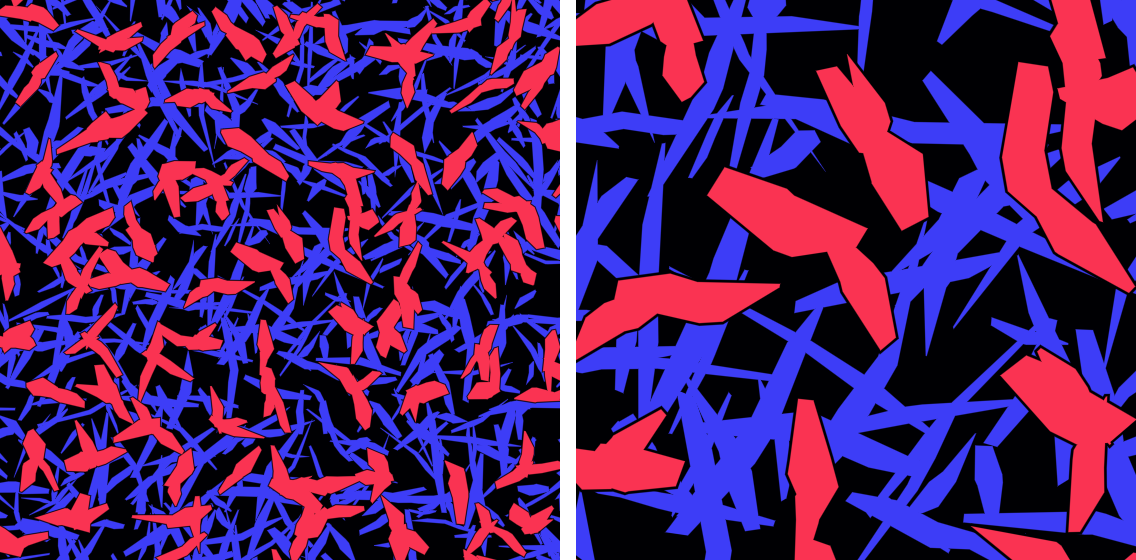
Left, the full canvas; right, a detail of the centre.
Reproduce this pattern procedurally as a Shadertoy shader.

```glsl
#define SLIVER_GRID 10.0
#define SLIVERS_PER_CELL 5
#define SLIVER_LENGTH vec2(0.022, 0.100)
#define SLIVER_WIDTH vec2(0.005, 0.014)
#define SHARD_GRID 9.0
#define SHARD_LENGTH vec2(0.026, 0.052)
#define SHARD_WIDTH vec2(0.011, 0.025)
#define OUTLINE 0.0016
#define BLACK vec3(0.0, 0.0, 0.01)
#define BLUE vec3(0.24, 0.24, 0.97)
#define RED vec3(0.98, 0.20, 0.32)

const float TAU = 6.28318;

vec4 hash4(vec3 p) {
    vec4 q = fract(p.xyzx * vec4(0.1031, 0.1030, 0.0973, 0.1099));
    q += dot(q, q.wzxy + 33.33);
    return fract((q.xxyz + q.yzzw) * q.zywx);
}

vec2 rotate(vec2 p, float angle) {
    float c = cos(angle), s = sin(angle);
    return vec2(c * p.x + s * p.y, c * p.y - s * p.x);
}

// Signed distance to the line a-b, positive above it
float edge(vec2 p, vec2 a, vec2 b) {
    return dot(p - a, normalize(vec2(a.y - b.y, b.x - a.x)));
}

// Angular blade along x: one knee per side, cut ends, a slight kink
float blade(vec2 p, float halfLength, float halfWidth, vec4 rnd) {
    p.y += (rnd.x - 0.5) * 0.4 * (abs(p.x) - 0.4 * halfLength);
    float knee = halfLength * 1.3 * ((p.y > 0.0 ? rnd.y : rnd.z) - 0.5);
    float height = halfWidth * mix(0.6, 1.0, p.y > 0.0 ? rnd.z : rnd.w);
    vec2 q = vec2(p.x, abs(p.y));
    vec2 left = vec2(-halfLength, halfWidth * 0.55 * rnd.w);
    vec2 right = vec2(halfLength, halfWidth * 0.45 * rnd.x);
    vec2 top = vec2(knee, height);
    float sides = max(edge(q, left, top), edge(q, top, right));
    float ends = abs(p.x + (rnd.y - 0.5) * p.y) - halfLength;
    return max(sides, ends);
}

// Thin slivers scattered in every direction
float slivers(vec2 uv) {
    vec2 home = floor(uv * SLIVER_GRID);
    float d = 1.0;
    for (int y = -1; y <= 1; y++)
    for (int x = -1; x <= 1; x++)
    for (int i = 0; i < SLIVERS_PER_CELL; i++) {
        vec2 cell = home + vec2(x, y);
        vec3 id = vec3(cell + 11.0, float(i) + 3.0);
        vec4 place = hash4(id);
        vec4 form = hash4(id + 57.0);
        float len = mix(SLIVER_LENGTH.x, SLIVER_LENGTH.y, pow(place.w, 1.5));
        float wid = mix(SLIVER_WIDTH.x, SLIVER_WIDTH.y, fract(form.x * 7.0 + form.y));
        vec2 p = uv - (cell + place.xy) / SLIVER_GRID;
        d = min(d, blade(rotate(p, place.z * TAU), len, wid, form));
    }
    return d;
}

// Broad shards: up to three blades joined at a hub, bent or forked
float shards(vec2 uv) {
    vec2 home = floor(uv * SHARD_GRID);
    float d = 1.0;
    for (int y = -1; y <= 1; y++)
    for (int x = -1; x <= 1; x++) {
        vec2 cell = home + vec2(x, y);
        vec4 hub = hash4(vec3(cell + 23.0, 91.0));
        vec2 p = uv - (cell + 0.08 + 0.84 * hub.xy) / SHARD_GRID;
        for (int i = 0; i < 3; i++) {
            if (i == 2 && hub.w > 0.65) continue;
            vec3 id = vec3(cell + 41.0, float(i) + 131.0);
            vec4 size = hash4(id);
            vec4 form = hash4(id + 73.0);
            float turn = i == 1 ? 0.5 * TAU : (i == 2 ? 0.9 : 0.0);
            float angle = hub.z * TAU + turn + (size.z - 0.5) * 1.3;
            float len = mix(SHARD_LENGTH.x, SHARD_LENGTH.y, size.x);
            float wid = mix(SHARD_WIDTH.x, SHARD_WIDTH.y, size.y);
            vec2 q = rotate(p, angle) - vec2(0.6 * len, 0.0);
            d = min(d, blade(q, len, wid, form));
        }
    }
    return d;
}

float cover(float d, float px) {
    return 1.0 - smoothstep(-px, px, d);
}

void mainImage(out vec4 fragColor, in vec2 fragCoord) {
    vec2 uv = fragCoord / iResolution.y;
    float px = 0.8 / iResolution.y;
    float shard = shards(uv);

    // Slivers below, then a dark rim, then the shards
    vec3 color = mix(BLACK, BLUE, cover(slivers(uv), px));
    color = mix(color, BLACK, cover(shard - OUTLINE, px));
    color = mix(color, RED, cover(shard, px));
    fragColor = vec4(color, 1.0);
}
```
